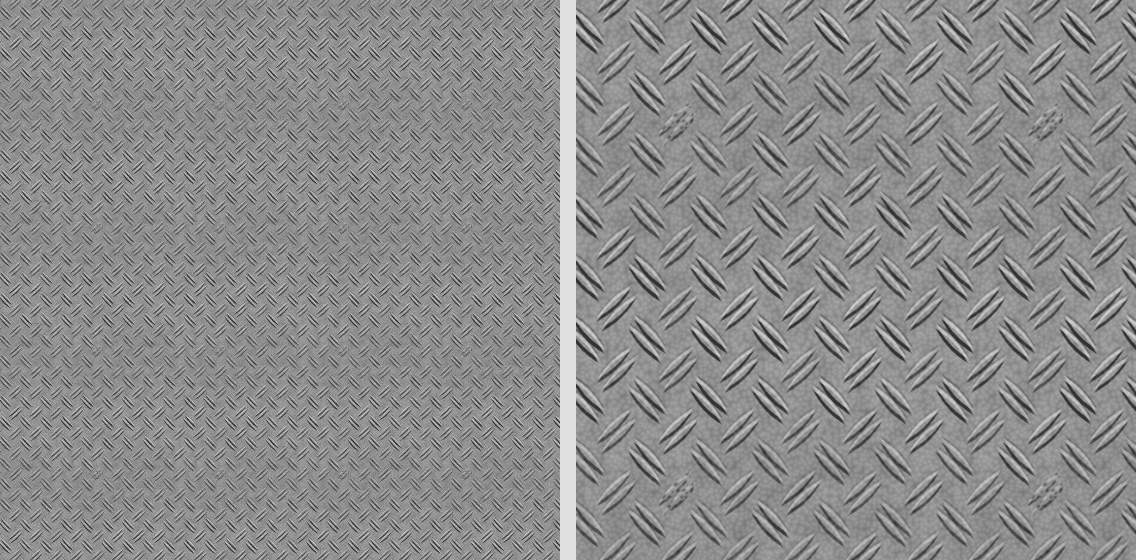
Left: the whole. Right: its middle third, enlarged.
This texture is drawn by a Shadertoy shader. Its source:

```glsl
#define CELLS 27.3               // tread pairs across the canvas
#define SHEET 6.0                // cells before wear and grain repeat
#define ORIGIN vec2(0.76, 0.22)
#define BAR_SIZE vec2(0.37, 0.052) // half length, half width
#define BAR_SHIFT vec2(0.025, 0.085) // half stagger, half spacing
#define BAR_ANGLES vec2(0.76, 0.82) // rising and falling pairs, radians
#define RELIEF vec2(-0.006, -0.066) // direction the shadow falls
#define GRAIN 13.0               // grains per cell
#define STEEL 0.566
#define SHADOW 0.31
#define GLINT 0.15
#define WORN_CELL vec2(4.0, 4.0)

float hash(vec2 p) {
    vec3 q = fract(p.xyx * vec3(0.1031, 0.1030, 0.0973));
    q += dot(q, q.yzx + 33.33);
    return fract((q.x + q.y) * q.z);
}

// Distance to the nearest grain centre, wrapping with the sheet
float cellular(vec2 p, float period) {
    vec2 base = floor(p);
    float nearest = 2.0;
    for (int j = -1; j <= 1; j++)
    for (int i = -1; i <= 1; i++) {
        vec2 cell = base + vec2(i, j);
        vec2 id = mod(cell, period);
        vec2 centre = cell + vec2(hash(id), hash(id + 71.7));
        nearest = min(nearest, distance(p, centre));
    }
    return nearest;
}

// Integer rotations keep every layer periodic
float clouds(vec2 p) {
    vec2 u = p * 6.28319 / SHEET;
    float sum = 0.0, amp = 0.5;
    for (int i = 0; i < 4; i++) {
        sum += amp * sin(u.x + 1.5 * sin(u.y));
        u = mat2(1.0, -2.0, 2.0, 1.0) * u + 1.7;
        amp *= 1.25;
    }
    return sum;
}

// Coverage of two pointed bars; lean is +1 or -1
float treadPair(vec2 p, float lean, float blur) {
    float angle = lean > 0.0 ? BAR_ANGLES.x : BAR_ANGLES.y;
    vec2 dir = vec2(lean * cos(angle), sin(angle));
    vec2 normal = vec2(-lean * dir.y, lean * dir.x);
    vec2 a = vec2(dot(p, dir), dot(p, normal));
    float cover = 0.0;
    for (float side = -1.0; side <= 1.0; side += 2.0) {
        vec2 b = a - side * BAR_SHIFT;
        float along = b.x / BAR_SIZE.x;
        float edge = abs(b.y) - BAR_SIZE.y * (1.0 - along * along);
        cover += 1.0 - smoothstep(-blur, blur, edge);
    }
    return min(cover, 1.0);
}

void mainImage(out vec4 fragColor, in vec2 fragCoord) {
    vec2 p = fragCoord / iResolution.y * CELLS - ORIGIN;
    float blur = max(0.6 * CELLS / iResolution.y, 0.015);

    // Gritty, smudged base with one polished band per sheet
    float grain = cellular(p * GRAIN, SHEET * GRAIN) - 0.45;
    float smudge = cellular(p * 3.0, SHEET * 3.0) - 0.45;
    float band = cos((p.y - 0.4) * 6.28319 / SHEET);
    float tone = STEEL - 0.12 * grain - 0.065 * smudge;
    tone += 0.009 * clouds(p) + 0.009 * band;

    // Two interleaved lattices of opposite lean
    for (int k = 0; k < 2; k++) {
        float lean = k == 0 ? 1.0 : -1.0;
        vec2 q = p - 0.5 * float(k);
        vec2 id = floor(q + 0.5);
        vec2 local = q - id;
        vec2 wrapped = mod(id, SHEET);

        float strength = mix(0.8, 1.12, hash(wrapped + 19.0 * float(k)));
        strength *= 1.0 + 0.15 * band;
        float face = treadPair(local, lean, blur);
        float relief = face - treadPair(local - RELIEF, lean, blur);
        float rim = max(treadPair(local + 0.7 * RELIEF, lean, blur) - face, 0.0);

        // One damaged pair per sheet
        if (k == 0 && distance(wrapped, WORN_CELL) < 0.5) {
            float chips = cellular(p * 7.0, SHEET * 7.0);
            strength *= smoothstep(0.15, 0.6, chips) * 1.2;
            tone -= 0.14 * face * (1.0 - smoothstep(0.15, 0.3, chips));
        }

        // Lit upper edge, shaded lower edge, thin rim opposite the shadow
        float shadow = SHADOW * (lean > 0.0 ? 1.0 : 1.12);
        tone += strength * (relief > 0.0 ? GLINT : shadow) * relief;
        tone -= strength * (lean > 0.0 ? 0.06 : 0.11) * rim;
    }

    fragColor = vec4(vec3(clamp(tone, 0.2, 0.82)), 1.0);
}
```
